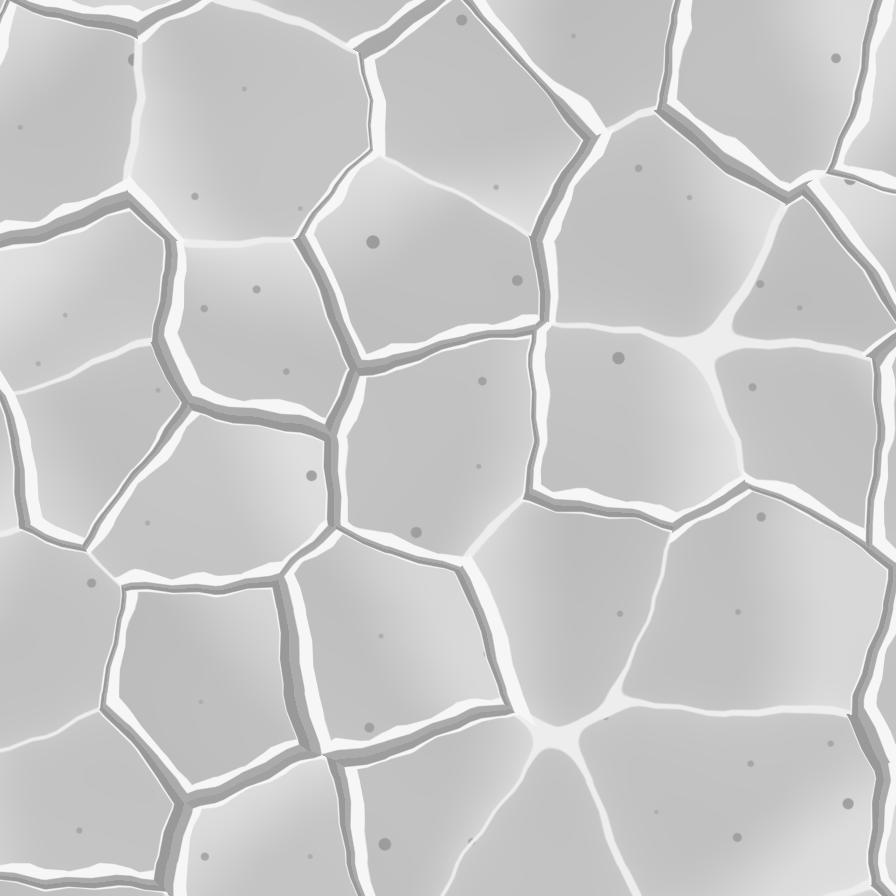
Write a WebGL 1 fragment shader that draws this texture.

```glsl
precision highp float;
uniform vec2 u_resolution;

const float STONES = 4.8;  // stones across the canvas
const float SPOTS = 8.0;   // pits across the canvas
const vec2 LIGHT = vec2(0.83, 0.56);

const vec3 PALE = vec3(0.965);
const vec3 RIDGE = vec3(0.93);
const vec3 SHADE = vec3(0.67);
const vec3 DEEP = vec3(0.60);

float hash(vec2 id) {
  return fract(sin(dot(id, vec2(127.1, 311.7))) * 43758.5453);
}

vec2 hash2(vec2 id) {
  return vec2(hash(id), hash(id + 57.3));
}

vec2 site(vec2 id) {
  return id + 0.5 + 0.88 * (hash2(id + 3.0) - 0.5);
}

// Stones of equal group are joined by pale ridges, others split by cracks
float group(vec2 id) {
  return floor(3.0 * hash(id + 19.0));
}

vec2 triangleWave(vec2 x) {
  return abs(fract(x) - 0.5) - 0.25;
}

// Piecewise linear bending keeps edges straight between their kinks
vec2 kink(vec2 p) {
  return p + 0.10 * triangleWave(p.yx * 1.1 + 0.2)
           + 0.025 * triangleWave(p.yx * 3.7 + p * 0.9);
}

float coverage(float dist, float blur) {
  return 1.0 - smoothstep(-blur, blur, dist);
}

vec2 nearestStone(vec2 p) {
  vec2 base = floor(p);
  vec2 best = base;
  float bestDist = 100.0;
  for (int y = -1; y <= 1; y++) {
    for (int x = -1; x <= 1; x++) {
      vec2 id = base + vec2(float(x), float(y));
      float d = distance(site(id), p);
      if (d < bestDist) {
        bestDist = d;
        best = id;
      }
    }
  }
  return best;
}

// Flat face with one glowing side and faint broad clouds
float stoneTone(vec2 local, vec2 id, vec2 p) {
  float angle = 6.2832 * hash(id + 31.0);
  vec2 side = vec2(cos(angle), sin(angle));
  float bend = 0.07 * sin(3.0 * dot(local, side.yx) + angle);
  float glow = smoothstep(0.02, 0.6, dot(local, side) + bend);
  float cloud = sin(p.x * 1.7 + sin(p.y * 2.3)) * sin(p.y * 1.9 + 0.8 * p.x);
  return 0.757 + 0.03 * (hash(id + 8.0) - 0.5) + 0.10 * glow + 0.012 * cloud;
}

// Amount of dark pit, at most one in each grid square
float pit(vec2 uv, float blur) {
  vec2 id = floor(uv * SPOTS);
  vec2 centre = (id + 0.12 + 0.76 * hash2(id + 71.0)) / SPOTS;
  float size = hash(id + 13.0);
  float radius = mix(0.0025, 0.0075, size * size);
  float shown = step(0.15, hash(id + 43.0));
  return shown * mix(0.45, 0.95, size) * coverage(distance(uv, centre) - radius, blur);
}

void main() {
  vec2 uv = gl_FragCoord.xy / u_resolution.y;
  float pixel = 1.0 / u_resolution.y;
  float blur = 0.9 * pixel * STONES;
  vec2 p = kink(uv * STONES + vec2(2.3, 5.1));
  vec2 id = nearestStone(p);
  vec2 local = p - site(id);

  // Distances to all edges of this stone
  float crack = 10.0, rim = 10.0, facing = 0.0, ridgeSum = 0.0001;
  float taper = 0.8 + 0.35 * sin(p.x * 2.1 + 1.7 * sin(p.y * 1.6));
  float chip = 1.0 + 1.6 * triangleWave(p * 2.7 + p.yx).x;
  for (int y = -2; y <= 2; y++) {
    for (int x = -2; x <= 2; x++) {
      vec2 other = id + vec2(float(x), float(y));
      vec2 across = site(other) - site(id);
      if (x != 0 || y != 0) {
        vec2 outward = normalize(across);
        float d = 0.5 * length(across) - dot(local, outward);
        if (group(id) == group(other)) {
          ridgeSum += exp(-d / 0.055);
        } else {
          float lit = -dot(outward, LIGHT);
          float gap = d - taper * mix(0.014, 0.05, hash(id + other));
          float width = chip * mix(0.008, 0.055, smoothstep(-0.7, 0.8, lit));
          if (gap < crack) {
            crack = gap;
            facing = lit;
          }
          rim = min(rim, gap - width);
        }
      }
    }
  }
  float ridge = -0.055 * log(ridgeSum);

  // Face, then pits, ridges, bright rims and dark cracks
  float tone = stoneTone(local, id, p) + 0.03 * exp(-max(ridge, 0.0) / 0.09);
  vec3 color = mix(vec3(tone), DEEP, pit(uv, pixel));
  color = mix(color, RIDGE, coverage(ridge - 0.02 * taper, blur * 1.4));
  color = mix(color, PALE, coverage(rim, blur));
  vec3 wall = mix(DEEP, SHADE, smoothstep(-0.5, 0.1, facing));
  color = mix(color, wall, coverage(crack, blur));
  gl_FragColor = vec4(color, 1.0);
}
```
